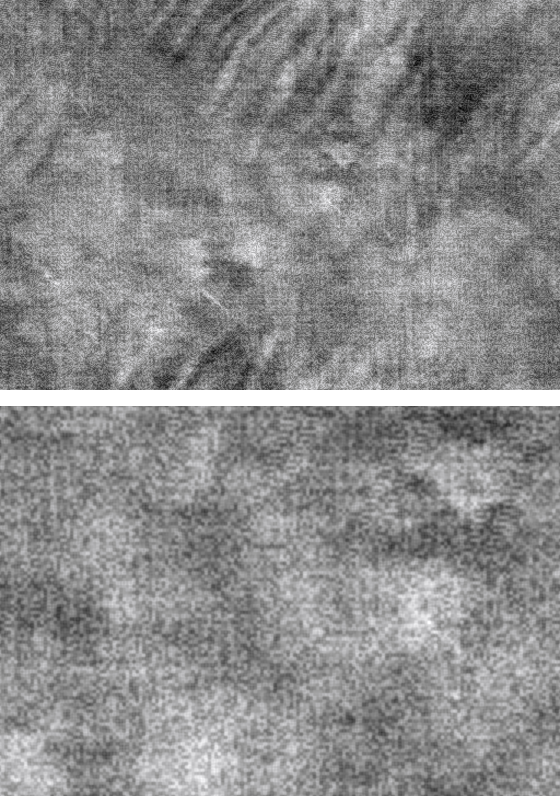
Top, the full canvas; bottom, a detail of the centre.
Reproduce this texture procedurally as a Shadertoy shader.

```glsl
const float BASE_GREY = 0.475;
const vec3  LIGHT_TINT = vec3(0.0, 0.0, 0.008);
const vec2  CLOUD_CELLS = vec2(5.0, 4.0);
const vec2  PATCH_CELLS = vec2(7.0, 5.0);
const vec2  MOTTLE_CELLS = vec2(26.0, 20.0);
const vec2  THREAD_CELLS = vec2(24.0, 150.0);
const vec2  DRIP_CELLS = vec2(130.0, 13.0);
const vec2  SMEAR_CELLS = vec2(26.0, 17.0);
const vec2  GRAIN_CELLS = vec2(512.0, 356.0);
const vec2  SPECK_CELLS = vec2(300.0, 208.0);
const float CLOUD_GAIN = 0.56;
const float PATCH_GAIN = 0.10;
const float MOTTLE_GAIN = 0.30;
const float THREAD_GAIN = 0.10;
const float DRIP_GAIN = 0.16;
const float SMEAR_GAIN = 0.32;
const float GRAIN_GAIN = 0.23;
const float SPECK_GAIN = 0.09;
const float WARP = 0.035;
const int   STAINS = 9;
const float STAIN_GAIN = 0.20;
const int   SCRATCHES = 12;
const float SCRATCH_GAIN = 0.15;
const float SCRATCH_WIDTH = 0.007;

float hash(vec2 p) {
    return fract(sin(dot(p, vec2(127.1, 311.7))) * 43758.5453);
}

vec2 hash2(float n) {
    return vec2(hash(vec2(n, 3.7)), hash(vec2(n, 9.2)));
}

// Value noise that wraps after a whole number of cells
float noise(vec2 uv, vec2 cells, float seed) {
    vec2 p = uv * cells;
    vec2 i = floor(p);
    vec2 f = p - i;
    f = f * f * (3.0 - 2.0 * f);
    vec2 a = mod(i, cells) + seed;
    vec2 b = mod(i + 1.0, cells) + seed;
    return mix(mix(hash(a), hash(vec2(b.x, a.y)), f.x),
               mix(hash(vec2(a.x, b.y)), hash(b), f.x), f.y);
}

float fbm(vec2 uv, vec2 cells, float seed) {
    float sum = 0.0, weight = 1.0, total = 0.0;
    for (int i = 0; i < 6; i++) {
        sum += weight * noise(uv, cells, seed);
        total += weight;
        weight *= 0.62;
        cells *= 2.0;
        seed += 17.3;
    }
    return sum / total;
}

// Centred noise with the same contrast at every point of a cell
float grain(vec2 uv, vec2 cells, float seed) {
    vec2 p = uv - 0.5 / cells;
    vec2 f = fract(p * cells);
    f = f * f * (3.0 - 2.0 * f);
    vec2 spread = f * f + (1.0 - f) * (1.0 - f);
    return (noise(p, cells, seed) - 0.5) * inversesqrt(spread.x * spread.y);
}

// Shortest offset to a point on the repeating canvas
vec2 wrapOffset(vec2 uv, vec2 center, float aspect) {
    return (fract(uv - center + 0.5) - 0.5) * vec2(aspect, 1.0);
}

// Soft pale stains, taller than wide
float stains(vec2 uv, float aspect) {
    float sum = 0.0;
    for (int i = 0; i < STAINS; i++) {
        float n = float(i);
        vec2 d = wrapOffset(uv, hash2(n + 20.0), aspect);
        vec2 size = mix(vec2(0.022, 0.03), vec2(0.05, 0.09), hash2(n + 60.0));
        sum += exp(-dot(d / size, d / size));
    }
    return sum;
}

// Short, slightly bent light scratches running down to the right
float scratches(vec2 uv, float aspect) {
    float sum = 0.0;
    for (int i = 0; i < SCRATCHES; i++) {
        float n = float(i);
        vec2 d = wrapOffset(uv, hash2(n + 110.0), aspect);
        vec2 r = hash2(n + 150.0);
        float angle = -1.25 + 0.7 * r.x;
        vec2 dir = vec2(cos(angle), sin(angle));
        float along = dot(d, dir);
        float across = dot(d, vec2(-dir.y, dir.x)) + (r.y - 0.5) * 4.0 * along * along;
        float len = mix(0.04, 0.11, r.y);
        sum += smoothstep(SCRATCH_WIDTH, 0.0, abs(across)) * smoothstep(len, 0.2 * len, abs(along));
    }
    return sum;
}

void mainImage(out vec4 fragColor, in vec2 fragCoord) {
    vec2 uv = fragCoord / iResolution.xy;
    float aspect = iResolution.x / iResolution.y;
    vec2 warp = vec2(fbm(uv, vec2(9.0, 6.0), 31.0), fbm(uv, vec2(9.0, 6.0), 57.0)) - 0.5;
    vec2 bent = uv + WARP * 2.0 * warp;

    // Large worn areas and finer mottling
    float grey = BASE_GREY + CLOUD_GAIN * (fbm(bent, CLOUD_CELLS, 5.0) - 0.5);
    grey += PATCH_GAIN * (smoothstep(0.42, 0.58, fbm(bent, PATCH_CELLS, 83.0)) - 0.5);
    float mottle = fbm(uv, MOTTLE_CELLS, 211.0);
    grey += MOTTLE_GAIN * (mottle - 0.5);

    // Horizontal threads and vertical drips
    grey += THREAD_GAIN * (noise(uv + 0.1 * WARP * warp, THREAD_CELLS, 13.0) - 0.5);
    float dripMask = smoothstep(0.4, 0.75, noise(uv, vec2(8.0, 6.0), 71.0));
    grey += DRIP_GAIN * dripMask * (noise(uv, DRIP_CELLS, 43.0) - 0.5);

    // Diagonal smears on a whole-number shear, so they wrap
    vec2 sheared = vec2(2.0 * bent.x - bent.y, bent.x);
    float smearMask = smoothstep(0.45, 0.75, noise(bent, vec2(4.0, 3.0), 97.0));
    grey += SMEAR_GAIN * smearMask * (noise(sheared, SMEAR_CELLS, 29.0) - 0.5);

    // Pale marks, broken up by the mottling
    float wear = smoothstep(0.3, 0.65, mottle);
    grey += wear * (STAIN_GAIN * stains(bent, aspect) + SCRATCH_GAIN * scratches(uv, aspect));

    // Fine grain
    grey += GRAIN_GAIN * grain(uv, GRAIN_CELLS, 7.0) + SPECK_GAIN * grain(uv, SPECK_CELLS, 19.0);

    vec3 color = vec3(grey) + LIGHT_TINT * smoothstep(0.6, 0.7, grey);
    fragColor = vec4(clamp(color, 0.0, 1.0), 1.0);
}
```
